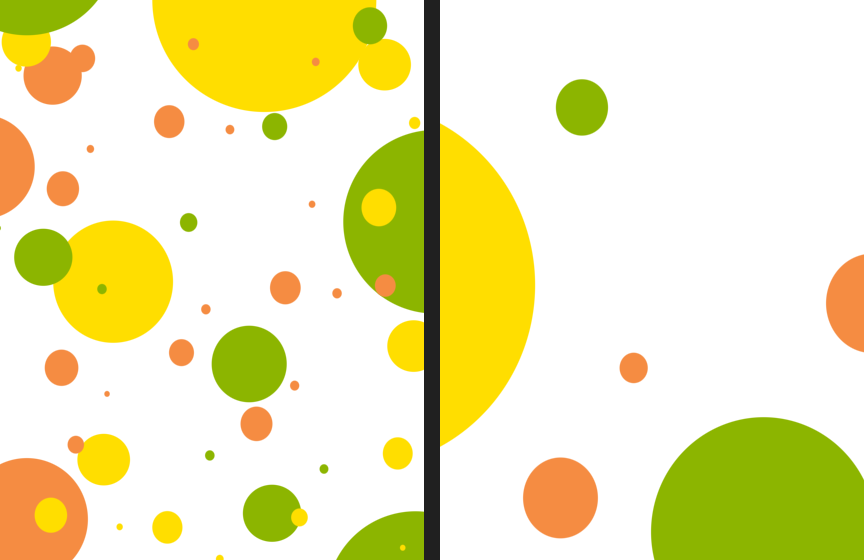
Left, the full canvas; right, a detail of the centre.
Write a Shadertoy shader that draws this background.

```glsl
const vec3 YELLOW = vec3(1.0, 0.87, 0.0);
const vec3 GREEN  = vec3(0.55, 0.71, 0.0);
const vec3 ORANGE = vec3(0.96, 0.55, 0.26);

// Paints a smooth-edged disc; stretch makes it taller than wide
void disc(inout vec3 color, vec2 offset, float radius, float stretch, vec3 tint) {
    float dist = length(offset / vec2(1.0, stretch)) - radius;
    float edge = 0.8 / iResolution.y;
    color = mix(color, tint, 1.0 - smoothstep(-edge, edge, dist));
}

void mainImage(out vec4 fragColor, in vec2 fragCoord) {
    vec2 pos = fragCoord / iResolution.y;
    vec2 canvas = vec2(iResolution.x / iResolution.y, 1.0);
    vec3 color = vec3(1.0);

    // Large discs, mostly cut by the border
    disc(color, pos - vec2(0.472, 1.000), 0.200, 1.0, YELLOW);
    disc(color, pos - vec2(0.202, 0.497), 0.107, 1.02, YELLOW);
    disc(color, pos - vec2(0.094, 0.865), 0.052, 1.0, ORANGE);
    disc(color, pos - vec2(0.047, 0.925), 0.044, 1.0, YELLOW);
    disc(color, pos - vec2(0.048, 1.096), 0.159, 1.0, GREEN);
    disc(color, pos - vec2(-0.031, 0.702), 0.093, 1.0, ORANGE);
    disc(color, pos - vec2(0.048, 0.073), 0.109, 1.0, ORANGE);
    disc(color, pos - vec2(0.777, 0.604), 0.164, 1.0, GREEN);
    disc(color, pos - vec2(0.742, -0.072), 0.159, 1.0, GREEN);
    disc(color, pos - vec2(0.445, 0.350), 0.067, 1.02, GREEN);

    // Medium discs along a widening arc around the centre
    for (int i = 0; i < 5; i++) {
        float k = float(i);
        float angle = 3.04 + k;
        vec2 center = 0.5 + (0.4 + 0.01 * k * k) * vec2(cos(angle), sin(angle));
        bool isGreen = i == 0 || i == 2;
        disc(color, pos - center * canvas, isGreen ? 0.052 : 0.047, 0.98,
             isGreen ? GREEN : YELLOW);
    }

    // Small dots on a low-discrepancy scatter, shrinking with the index
    for (int i = 0; i < 36; i++) {
        float k = float(i);
        vec2 center = fract(vec2(0.12, 0.08) + k * vec2(0.7549, 0.5698));
        center += 0.025 * sin(k * vec2(2.3, 4.1));
        float radius = 0.0065 + 0.0225 * (1.0 - smoothstep(5.0, 22.0, k))
                     + 0.002 * sin(k * 1.7);
        vec3 tint = i % 7 == 0 || i % 8 == 1 ? YELLOW
                  : i % 5 == 0 || i % 6 == 5 && i > 12 ? GREEN : ORANGE;
        disc(color, pos - center * canvas, radius, 1.08, tint);
    }

    fragColor = vec4(color, 1.0);
}
```
